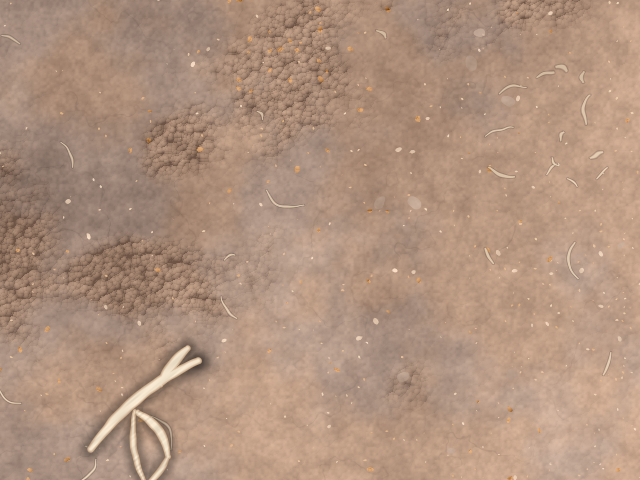
Write a Shadertoy shader that draws this texture.

```glsl
float hash(vec2 p) {
    vec3 q = fract(vec3(p.xyx) * 0.1031);
    q += dot(q, q.yzx + 33.33);
    return fract((q.x + q.y) * q.z);
}

vec2 hash2(vec2 p) {
    return vec2(hash(p), hash(p + 57.3));
}

float noise(vec2 p) {
    vec2 i = floor(p), f = fract(p);
    f = f * f * (3.0 - 2.0 * f);
    return mix(mix(hash(i), hash(i + vec2(1, 0)), f.x),
               mix(hash(i + vec2(0, 1)), hash(i + 1.0), f.x), f.y);
}

float fbm(vec2 p) {
    float sum = 0.0, amp = 0.5;
    for (int i = 0; i < 5; i++) {
        sum += amp * noise(p);
        p = mat2(1.6, 1.2, -1.2, 1.6) * p + 7.1;
        amp *= 0.5;
    }
    return sum;
}

float cover(float d) {
    float soft = max(0.0013, 0.7 / iResolution.y);
    return 1.0 - smoothstep(-soft, soft, d);
}

float blob(vec2 p, vec2 centre, vec2 size) {
    vec2 q = (p - centre) / size;
    return exp(-dot(q, q));
}

// Relief of rounded crumbs lit from the upper left
float crumbs(vec2 p) {
    vec2 cell = floor(p), toGrain = vec2(0);
    float nearest = 9.0;
    for (int k = 0; k < 9; k++) {
        vec2 c = cell + vec2(k % 3, k / 3) - 1.0;
        vec2 d = p - c - hash2(c);
        if (dot(d, d) < nearest) { nearest = dot(d, d); toGrain = d; }
    }
    return dot(toGrain, vec2(-0.5, 0.7)) + 0.25 - nearest * 1.3;
}

// Scattered irregular grains: coverage and a random tint
vec2 specks(vec2 p, float scale, float density, float size) {
    vec2 cell = floor(p * scale), rnd = hash2(cell + scale);
    vec2 d = fract(p * scale) - 0.3 - 0.4 * rnd;
    float a = 6.28 * hash(cell + 9.0);
    d = mat2(cos(a), sin(a), -sin(a), cos(a)) * d * vec2(1.0, 1.5);
    float r = size * (0.4 + rnd.y) * (0.7 + 0.6 * noise(p * scale * 5.0));
    return vec2(cover((length(d) - r) / scale) * step(hash(cell + 31.0), density), rnd.x);
}

float strand(vec2 p, vec2 a, vec2 b, float width, float bend) {
    vec2 axis = b - a;
    float len = length(axis);
    axis /= len;
    vec2 q = vec2(dot(p - a, axis), dot(p - a, vec2(-axis.y, axis.x)));
    float t = clamp(q.x / len, 0.0, 1.0);
    q.y -= bend * len * 4.0 * t * (1.0 - t);
    return length(q - vec2(t * len, 0)) - width * (0.6 + 0.4 * sin(3.14 * t));
}

void mainImage(out vec4 fragColor, in vec2 fragCoord) {
    vec2 p = fragCoord / iResolution.y;
    float broad = fbm(p * 3.5 + 3.0), fine = fbm(p * 30.0);

    // Packed earth, greyer and darker toward the upper left
    float tone = 0.60 + dot(p - vec2(0.667, 0.5), vec2(0.24, -0.22));
    tone += 0.75 * (broad - 0.48) + 0.5 * (fine - 0.48) + 0.2 * (noise(p * 150.0) - 0.5);

    // Loose dark crumbs in patches
    float loose = blob(p, vec2(0.28, 0.42), vec2(0.22, 0.13)) + blob(p, vec2(0.62, 0.88), vec2(0.16, 0.2))
        + 0.8 * blob(p, vec2(0.38, 0.71), vec2(0.09, 0.08)) + 0.8 * blob(p, vec2(1.05, 0.99), vec2(0.2, 0.08))
        + 0.6 * blob(p, vec2(0.8, 0.22), vec2(0.12, 0.07)) + 0.7 * blob(p, vec2(0.02, 0.5), vec2(0.1, 0.2));
    loose = smoothstep(0.3, 0.85, loose + 1.3 * (fbm(p * 9.0) - 0.5));
    vec2 warped = p + 0.008 * vec2(fine, broad);
    float relief = crumbs(warped * 55.0) + 0.7 * crumbs(warped * 110.0);
    tone += loose * (0.45 * relief - 0.22) + 0.06 * relief;
    float crack = abs(fbm(p * 7.0 + 20.0) - 0.5);
    tone -= 0.16 * (1.0 - smoothstep(0.0, 0.015, crack)) * noise(p * 12.0);

    vec3 col = mix(vec3(0.53, 0.42, 0.35), vec3(0.82, 0.68, 0.58), clamp(tone, -0.35, 1.25));
    float damp = smoothstep(0.42, 0.65, fbm(p * 5.0 + 40.0) + 0.15 * (0.6 - p.x));
    col += damp * (1.0 - loose) * vec3(-0.035, -0.005, 0.025);

    // Pale grit, ochre grains and grey pebbles
    float right = smoothstep(0.3, 1.3, p.x) * smoothstep(1.1, 0.5, p.y);
    vec2 grit = specks(p, 65.0, 0.03 + 0.08 * right, 0.15);
    col = mix(col, mix(vec3(0.9, 0.7, 0.5), vec3(0.98, 0.9, 0.8), grit.y), 0.85 * grit.x);
    grit = specks(p + 0.3, 28.0, 0.02 + 0.07 * right, 0.14);
    col = mix(col, vec3(0.95, 0.84, 0.74) - 0.3 * (0.5 - fine), 0.85 * grit.x);
    float ochre = blob(p, vec2(0.58, 0.87), vec2(0.13, 0.15));
    grit = specks(p + 0.7, 48.0, 0.015 + 0.22 * ochre, 0.25);
    col = mix(col, vec3(0.86, 0.62, 0.38) + 0.15 * relief, 0.75 * grit.x);
    grit = specks(p + 0.11, 14.0, 0.06 * smoothstep(0.4, 1.0, p.x), 0.17);
    col = mix(col, vec3(0.74, 0.64, 0.57) + 0.25 * (fine - 0.5), 0.8 * grit.x);

    // Short straw bits, crowded to the upper right
    vec2 wobble = 0.007 * vec2(noise(p * 45.0), noise(p * 45.0 + 80.0));
    for (int i = 0; i < 26; i++) {
        vec2 rnd = hash2(vec2(i, 4.0)), form = hash2(vec2(i, 19.0));
        vec2 a = i < 12 ? vec2(0.98 + 0.33 * rnd.x, 0.6 + 0.28 * rnd.y) : rnd * vec2(1.33, 1.0);
        float angle = 6.28 * form.x;
        vec2 b = a + (0.02 + 0.065 * form.y * form.y) * vec2(cos(angle), sin(angle));
        float d = strand(p + wobble, a, b, 0.0018 + 0.0025 * rnd.x * rnd.y, 0.5 * (form.y - 0.5));
        col *= 1.0 - 0.15 * cover(d - 0.002);
        col = mix(col, vec3(0.96, 0.87, 0.76) - 0.12 * rnd.y, 0.9 * cover(d));
    }

    // Large folded straw with a looped tail and soft shadow
    vec2 q = p + 0.4 * wobble;
    float straw = strand(q, vec2(0.19, 0.065), vec2(0.415, 0.25), 0.012, 0.07);
    straw = min(straw, strand(q, vec2(0.335, 0.2), vec2(0.392, 0.275), 0.011, 0.06));
    straw = min(straw, strand(q, vec2(0.282, 0.145), vec2(0.305, -0.01), 0.007, -0.08));
    straw = min(straw, strand(q, vec2(0.288, 0.142), vec2(0.352, 0.05), 0.010, 0.14));
    straw = min(straw, strand(q, vec2(0.352, 0.05), vec2(0.305, -0.01), 0.007, 0.06));
    col *= 1.0 - 0.3 * smoothstep(0.025, 0.0, straw) - 0.25 * blob(p, vec2(0.41, 0.24), vec2(0.03));
    float fibre = noise(mat2(0.77, -0.63, 0.63, 0.77) * p * vec2(25.0, 260.0));
    vec3 strawCol = mix(vec3(0.84, 0.71, 0.58), vec3(1.0, 0.94, 0.85), smoothstep(0.0, -0.006, straw));
    col = mix(col, strawCol - 0.1 * fibre, cover(straw));

    fragColor = vec4(clamp(col, 0.0, 1.0), 1.0);
}
```
